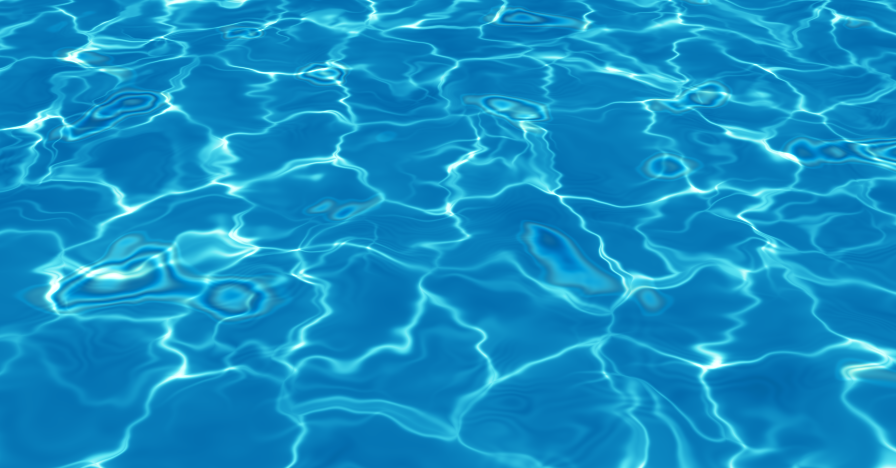
Give the GLSL for this texture, as a Shadertoy shader.

```glsl
// Sunlit swimming pool water: a web of bright caustics over rippled blue, seen at a slant.

vec2 hash2(vec2 p) {
    vec3 a = fract(p.xyx * vec3(0.1031, 0.1030, 0.0973));
    a += dot(a, a.yzx + 33.33);
    return fract((a.xx + a.yz) * a.zy);
}

float cornerSlope(vec2 cell, vec2 corner, vec2 f) {
    return dot(hash2(cell + corner) * 2.0 - 1.0, f - corner);
}

// Gradient noise, roughly -0.7 to 0.7
float noise(vec2 p) {
    vec2 i = floor(p), f = p - i;
    vec2 u = f * f * f * (f * (f * 6.0 - 15.0) + 10.0);
    float low = mix(cornerSlope(i, vec2(0, 0), f), cornerSlope(i, vec2(1, 0), f), u.x);
    float high = mix(cornerSlope(i, vec2(0, 1), f), cornerSlope(i, vec2(1, 1), f), u.x);
    return mix(low, high, u.y);
}

vec2 noise2(vec2 p) {
    return vec2(noise(p), noise(p + vec2(37.2, 91.7)));
}

// Cell web: x is zero on the strands, y is zero on the junctions
vec2 web(vec2 p) {
    vec2 i = floor(p), f = p - i;
    vec3 nearest = vec3(9.0);
    for (int y = -1; y <= 1; y++)
    for (int x = -1; x <= 1; x++) {
        vec2 g = vec2(x, y);
        float d = length(g + 0.1 + 0.8 * hash2(i + g) - f);
        if (d < nearest.x) nearest = vec3(d, nearest.xy);
        else if (d < nearest.y) nearest = vec3(nearest.x, d, nearest.y);
        else nearest.z = min(nearest.z, d);
    }
    return nearest.yz - nearest.x;
}

float bump(float x) {
    return exp(-x * x);
}

// Deep blue at 0 up to near white at 5
vec3 poolColour(float light) {
    vec3 ramp[6] = vec3[6](
        vec3(0.01, 0.43, 0.685), vec3(0.04, 0.52, 0.75), vec3(0.09, 0.62, 0.81),
        vec3(0.19, 0.75, 0.88), vec3(0.35, 0.89, 0.95), vec3(0.76, 0.99, 0.98));
    vec3 colour = ramp[0] * (1.0 + 0.14 * clamp(light, -1.2, 0.0));
    for (int i = 1; i < 6; i++)
        colour = mix(colour, ramp[i], clamp(light - float(i - 1), 0.0, 1.0));
    return colour + 0.2 * clamp(light - 5.0, 0.0, 1.0);
}

vec3 water(vec2 p) {
    // Slanted water plane: cells shrink and flatten toward the top
    float z = 1.0 / (1.9 - p.y);
    vec2 plane = 5.5 * vec2((p.x - 0.95) * z, 2.1 * z) + vec2(23.0, 11.0);
    float blur = 0.04 + 0.035 * z * z;

    // Swell, chop and fine sideways wobble
    vec2 q = plane + 0.75 * noise2(plane * 0.9) + 0.22 * noise2(plane * 2.7 + 5.0);
    q.x += 0.17 * noise(plane * vec2(2.0, 7.0));
    q.y += 0.05 * noise(plane * vec2(6.0, 4.0) + 9.0);

    // Uneven depth
    float light = 0.42 + 0.9 * noise(plane * 0.55 + 3.0) + 0.8 * noise(q * 1.5 + 60.0)
                + 0.55 * noise(q * vec2(2.5, 6.0) + 17.0);

    // Main caustics: folded sheets with bright rims that narrow into threads
    vec2 strand = web(q);
    float strength = smoothstep(-0.4, 0.45, noise(plane * 1.3 + 71.0));
    float fold = max(0.0, 0.5 * noise(q * 1.4 + 29.0) - 0.02);
    light += 0.9 * exp(-strand.x / 0.15);
    light += (0.5 + 0.6 * strength) * smoothstep(fold + blur, fold - blur, strand.x) * smoothstep(0.0, 0.08, fold);
    light += (0.7 + 2.6 * strength) * bump((strand.x - fold) / blur);
    light += 2.2 * strength * exp(-strand.y / 0.09);

    // Fainter small web
    vec2 fine = web(q * vec2(1.6, 2.1) + 0.9 * noise2(q * 1.7 + 13.0) + 50.0);
    light += 2.0 * smoothstep(-0.05, 0.4, noise(plane * 0.8 + 33.0)) * bump(fine.x / (1.9 * blur));

    // Long winding filaments
    float thread = noise(q * vec2(0.8, 1.5) + 81.0) + 0.15 * noise(q * 3.0);
    light += 1.5 * smoothstep(-0.2, 0.4, noise(plane * 1.1 + 47.0)) * bump(thread / (0.7 * blur));

    // Hairline ripples, faded with distance
    float ripple = noise(q * vec2(1.2, 1.9) + 7.0);
    light += 0.35 * (1.2 - z) * sin(60.0 * ripple) * smoothstep(-0.1, 0.3, noise(plane + 19.0));

    // Bright pools of concentric rings with a prismatic tinge
    float pool = noise(plane * vec2(0.9, 1.1) + 40.0) + 0.14 * noise(q * 3.0 + 4.0);
    float inside = smoothstep(0.23, 0.27, pool);
    float phase = 65.0 * pool;
    light += inside * (0.8 + 1.0 * sin(phase)) + 1.0 * bump((pool - 0.26) / 0.02);
    vec3 prism = vec3(0.09, 0.03, 0.05) * sin(phase + vec3(1.6, 0.6, -0.8));

    return poolColour(light) + inside * prism;
}

void mainImage(out vec4 fragColor, in vec2 fragCoord) {
    // Four samples per pixel
    vec3 sum = vec3(0.0);
    for (int i = 0; i < 4; i++) {
        vec2 offset = vec2(i % 2, i / 2) * 0.5 - 0.25;
        sum += water((fragCoord + offset) / iResolution.y);
    }
    fragColor = vec4(clamp(sum / 4.0, 0.0, 1.0), 1.0);
}
```
